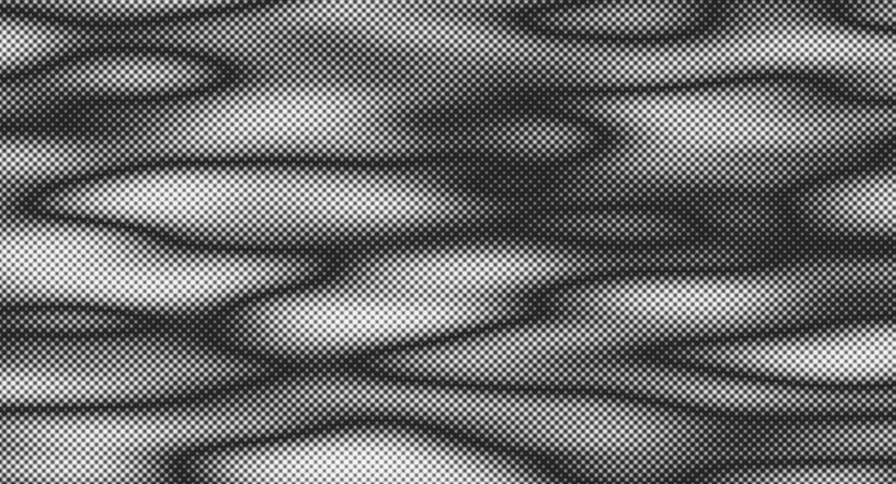
A Shadertoy shader for this background:

```glsl
// Soft 45-degree halftone screen over streaky noise with dark winding creases.

const float TAU = 6.2831853;
const float SCREEN_PITCHES = 55.2;            // screen periods per canvas height
const vec2  STREAK_CELL = vec2(0.68, 0.155);  // noise cell size in canvas heights
const vec2  FIELD_OFFSET = vec2(23.4, 58.7);  // picks the part of the noise field
const float DETAIL_GAIN = 0.34;               // strength of the finer octave
const float CREASE_WIDTH = 0.33;              // how fast creases rise to light
const float DARK_BIAS = -1.25;                // screen bias inside the creases
const float LIGHT_BIAS = 1.22;                // screen bias in the lightest areas
const float DOT_SOFTNESS = 1.40;              // half width of the dot edges
const vec3  INK = vec3(0.13);
const vec3  PAPER = vec3(0.97);

// Two random values in 0..1 for a lattice point
vec2 hash22(vec2 p) {
    vec3 q = fract(vec3(p.xyx) * vec3(0.1031, 0.1030, 0.0973));
    q += dot(q, q.yzx + 33.33);
    return fract((q.xx + q.yz) * q.zy);
}

// Contribution of one lattice corner
float cornerSlope(vec2 cell, vec2 toPoint) {
    vec2 gradient = normalize(hash22(cell) * 2.0 - 1.0 + 1e-4);
    return dot(gradient, toPoint);
}

float gradientNoise(vec2 p) {
    vec2 cell = floor(p);
    vec2 f = p - cell;
    vec2 w = f * f * (3.0 - 2.0 * f);
    vec2 e = vec2(1.0, 0.0);
    float bottom = mix(cornerSlope(cell, f),
                       cornerSlope(cell + e.xy, f - e.xy), w.x);
    float top = mix(cornerSlope(cell + e.yx, f - e.yx),
                    cornerSlope(cell + e.xx, f - e.xx), w.x);
    return mix(bottom, top, w.y);
}

// Lightness 0..1: zero along the creases, rising on both sides
float streakTone(vec2 uv) {
    vec2 p = uv / STREAK_CELL + FIELD_OFFSET;
    float field = gradientNoise(p)
                + DETAIL_GAIN * gradientNoise(p * 2.0 + 7.7);
    return 1.0 - exp(-abs(field) / CREASE_WIDTH);
}

// Diagonal dot screen in -1..1
float dotScreen(vec2 uv) {
    vec2 wave = cos(TAU * SCREEN_PITCHES * uv);
    return wave.x * wave.y;
}

void mainImage(out vec4 fragColor, in vec2 fragCoord) {
    vec2 uv = fragCoord / iResolution.y;
    float bias = mix(DARK_BIAS, LIGHT_BIAS, streakTone(uv));
    float light = smoothstep(-DOT_SOFTNESS, DOT_SOFTNESS, dotScreen(uv) + bias);
    fragColor = vec4(mix(INK, PAPER, light), 1.0);
}
```
